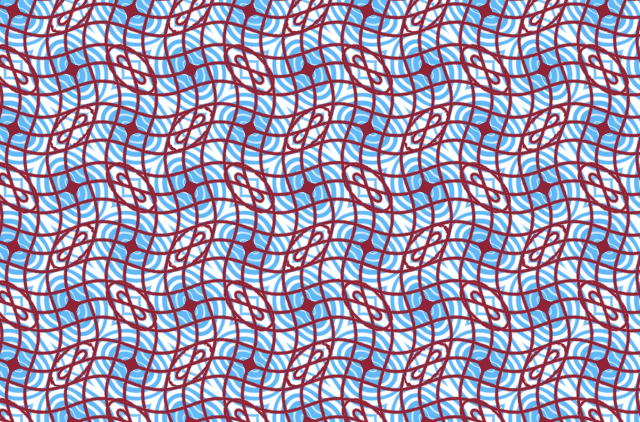
Write a Shadertoy shader that draws this pattern.

```glsl
// Woven lattice of wavy crimson lines with stars and twin-loop flowers over swirling blue arcs.

const float TAU = 6.2831853;

vec2 hashGradient(vec2 cell) {
    float angle = TAU * fract(sin(dot(cell, vec2(127.1, 311.7))) * 43758.5);
    return vec2(cos(angle), sin(angle));
}

float gradientNoise(vec2 p) {
    vec2 i = floor(p), f = fract(p);
    vec2 u = f * f * (3.0 - 2.0 * f);
    vec2 e = vec2(1.0, 0.0);
    float low = mix(dot(hashGradient(i), f),
                    dot(hashGradient(i + e.xy), f - e.xy), u.x);
    float high = mix(dot(hashGradient(i + e.yx), f - e.yx),
                     dot(hashGradient(i + e.xx), f - e.xx), u.x);
    return mix(low, high, u.y);
}

// Distance to a circle drawn in warped space, corrected by the warp's Jacobian
float warpedRing(vec2 v, float radius, mat2 jacobian) {
    float len = max(length(v), 1e-4);
    return abs(len - radius) / length((v / len) * jacobian);
}

// Blue arcs curling around the nearest star
float swirlArcs(vec2 p, float pixel) {
    vec2 diagonal = round(vec2(p.x + p.y, p.x - p.y));
    vec2 d = p - 0.5 * vec2(diagonal.x + diagonal.y, diagonal.x - diagonal.y);
    float r = max(length(d), 1e-4);
    vec2 n = d / r;
    float sin2 = 2.0 * n.x * n.y;
    float cos2 = n.x * n.x - n.y * n.y;
    float handed = 1.0 - 2.0 * mod(diagonal.x + diagonal.y, 2.0);
    float phase = 14.0 * r + 0.65 * sin2 + 0.35 * handed * sin2 * cos2;
    float fullness = mix(0.95, -0.6, smoothstep(0.06, 0.42, r));
    float soft = min(TAU * 14.0 * pixel, 0.7);
    return smoothstep(-soft, soft, cos(TAU * phase) + fullness);
}

// Distance to the crimson line work, in units of one repeat
float lineWork(vec2 p) {
    float sway = 0.058;
    vec2 warped = p + sway * vec2(-sin(TAU * p.y), sin(TAU * p.x));
    vec2 slope = TAU * sway * vec2(-cos(TAU * p.y), cos(TAU * p.x));
    mat2 jacobian = mat2(1.0, slope.y, slope.x, 1.0);
    vec2 id = round(2.0 * warped);
    vec2 v = warped - 0.5 * id;
    bool isFlower = mod(id.x + id.y, 2.0) > 0.5;
    float leaning = 1.0 - 2.0 * mod(id.y, 2.0);

    // Three strands per half repeat, in both directions
    vec2 strand = min(abs(v), abs(abs(v) - 0.155));
    strand /= sqrt(1.0 + slope * slope);
    float dist = min(strand.x, strand.y) - 0.0135;

    if (isFlower) {
        // Oval outline and two small loops along its long axis
        float ragged = leaning > 0.0 ? 0.012 : 0.004;
        float radius = leaning > 0.0 ? 0.158 : 0.176;
        radius += ragged * gradientNoise(p * 40.0);
        vec2 offset = 0.042 * vec2(leaning, 1.0);
        float loops = min(warpedRing(v - offset, 0.043, jacobian),
                          warpedRing(v + offset, 0.043, jacobian));
        dist = min(dist, min(warpedRing(v, radius, jacobian), loops) - 0.0125);
    } else {
        // Solid star with four concave sides
        vec2 arms = pow(abs(v) + 1e-5, vec2(0.7));
        dist = min(dist, pow(arms.x + arms.y, 1.0 / 0.7) - 0.1);
    }
    return dist + 0.003 * gradientNoise(p * 55.0);
}

void mainImage(out vec4 fragColor, in vec2 fragCoord) {
    float repeatsDown = 3.577;
    float pixel = repeatsDown / iResolution.y;
    vec2 p = fragCoord * pixel - vec2(0.113, 0.486);

    vec3 white = vec3(0.99, 0.995, 1.0);
    vec3 skyBlue = vec3(0.38, 0.72, 0.97);
    vec3 crimson = vec3(0.56, 0.14, 0.21);

    vec3 color = mix(white, skyBlue, swirlArcs(p, pixel));
    color = mix(color, crimson, 1.0 - smoothstep(-pixel, pixel, lineWork(p)));
    fragColor = vec4(color, 1.0);
}
```
